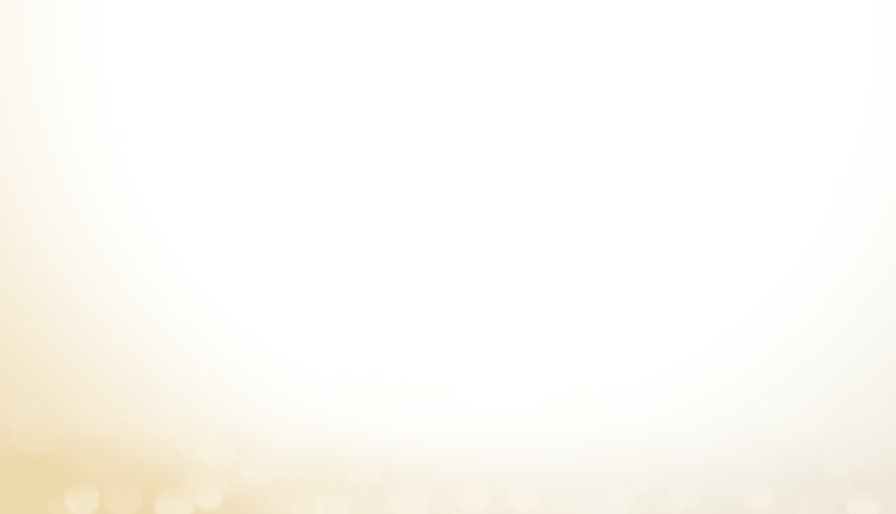
A WebGL 2 fragment shader for this background:

```glsl
#version 300 es
precision highp float;
// Soft white glow over a cream and gold vignette, with pale bokeh along the bottom edge.
uniform vec2 u_resolution;
out vec4 fragColor;

float hash(float n) {
    return fract(sin(n * 12.9898) * 43758.547);
}

float hash2(vec2 p) {
    return hash(dot(p, vec2(1.0, 57.3)));
}

float valueNoise(vec2 p) {
    vec2 i = floor(p);
    vec2 f = smoothstep(0.0, 1.0, fract(p));
    float low = mix(hash2(i), hash2(i + vec2(1, 0)), f.x);
    float high = mix(hash2(i + vec2(0, 1)), hash2(i + vec2(1, 1)), f.x);
    return mix(low, high, f.y);
}

// Blurred disc that is brightest along its lower half
float bokeh(vec2 offset, float radius) {
    float disc = 1.0 - smoothstep(radius * 0.72, radius * 1.08, length(offset));
    return disc * mix(1.0, 0.3, smoothstep(-0.2, 0.8, offset.y / radius));
}

void main() {
    vec2 uv = gl_FragCoord.xy / u_resolution;
    float aspect = u_resolution.x / u_resolution.y;
    vec2 p = vec2(uv.x * aspect, uv.y);

    // Elliptical vignette around the white centre, heavier towards the bottom
    float distanceOut = length((uv - vec2(0.54, 0.9)) / vec2(0.54, 0.9));
    float tint = smoothstep(0.72, 1.42, distanceOut) * mix(1.0, 0.45, uv.y);
    tint += 0.2 * smoothstep(0.2, 0.02, uv.y);

    // Gentle mottling in the lower band
    float band = smoothstep(0.24, 0.02, uv.y);
    tint += 0.16 * band * (valueNoise(p * vec2(11.0, 14.0)) - 0.5);

    // Gold on the left, grey cream on the right
    vec3 gold = vec3(0.93, 0.85, 0.68);
    vec3 greyCream = vec3(0.935, 0.91, 0.855);
    vec3 edgeColor = mix(gold, greyCream, smoothstep(0.1, 0.9, uv.x));
    vec3 color = mix(vec3(1.0, 1.0, 0.995), edgeColor, clamp(tint, 0.0, 1.0));

    // Scattered discs: bright and small at the bottom, faint and larger above
    for (int i = 0; i < 54; i++) {
        float n = float(i) + 1.0;
        float lift = pow(hash(n + 7.1), 2.2);
        vec2 center = vec2(aspect * fract(n * 0.618034 + 0.06 * hash(n)), 0.015 + 0.25 * lift);
        float radius = mix(0.026, 0.044, hash(n + 31.7)) + 0.02 * lift;
        float strength = mix(0.12, 0.5, pow(hash(n + 63.3), 2.0)) * mix(1.0, 0.25, sqrt(lift));
        color = mix(color, vec3(1.0, 0.985, 0.935), strength * bokeh(p - center, radius));
    }

    fragColor = vec4(color, 1.0);
}
```
